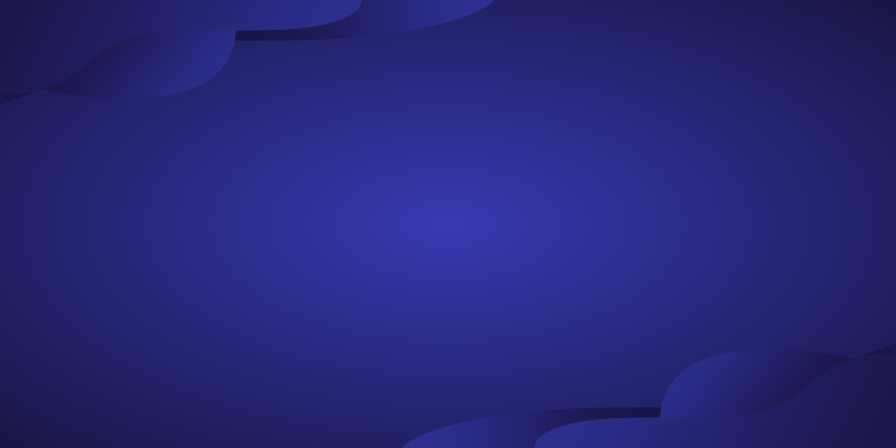
Give the GLSL for this background, as a WebGL 2 fragment shader.

```glsl
#version 300 es
precision highp float;

uniform vec2 u_resolution;
out vec4 fragColor;

// Colours
const vec3 GLOW_CENTER = vec3(0.217, 0.227, 0.695);
const vec3 GLOW_CORNER = vec3(0.095, 0.086, 0.270);
const vec3 SHAPE_DARK = vec3(0.105, 0.088, 0.290);
const vec3 SHAPE_BRIGHT = vec3(0.175, 0.182, 0.560);

// Corner shapes, in canvas heights from the corner
const float NOTCH_X = 0.526;
const float NOTCH_Y = 0.068;
const float PANEL_END = 0.807;
const float PANEL_MID_Y = 0.141;
const float PANEL_BEND_X = 0.195;
const float PANEL_BEND_WIDTH = 0.091;
const float BAND_START = 0.521;
const float BAND_END = 1.102;
const float BAND_DEPTH = 0.091;
const float LEAF_BELLY_X = 0.260;
const float LEAF_DEPTH = 0.151;
const float LEAF_TAIL_CURVE = 0.728;
const float SLIVER_DEPTH = 0.234;
const float SLIVER_SLOPE = 0.36;

// Flat at 1 before start, then falls in a rounded shoulder to 0 at end
float shoulder(float x, float start, float end, float roundness) {
    float t = clamp((x - start) / (end - start), 0.0, 1.0);
    return pow(1.0 - t * t * t, roundness);
}

// Antialiased coverage of the area where d is negative
float coverage(float d) {
    return clamp(0.5 - d / max(fwidth(d), 1e-5), 0.0, 1.0);
}

vec3 shade(float t) {
    return mix(SHAPE_DARK, SHAPE_BRIGHT, smoothstep(-0.1, 1.1, t));
}

float panelEdge(float x) {
    float wave = tanh((x - PANEL_BEND_X) / PANEL_BEND_WIDTH);
    float y = PANEL_MID_Y - (PANEL_MID_Y - NOTCH_Y) * wave;
    return y * shoulder(x, NOTCH_X, PANEL_END, 0.5);
}

float bandEdge(float x) {
    return BAND_DEPTH * shoulder(x, BAND_START, BAND_END, 0.75);
}

float leafEdge(float x) {
    float tail = max(LEAF_BELLY_X - x, 0.0);
    float belly = LEAF_DEPTH * shoulder(x, LEAF_BELLY_X, NOTCH_X, 0.5);
    return belly + NOTCH_Y * step(x, NOTCH_X) - LEAF_TAIL_CURVE * tail * tail;
}

void main() {
    vec2 uv = gl_FragCoord.xy / u_resolution;
    float aspect = u_resolution.x / u_resolution.y;

    // Elliptical glow
    float radius = length(uv - 0.5) / length(vec2(0.5));
    vec3 color = mix(GLOW_CENTER, GLOW_CORNER, radius);

    // Half-turn symmetry: both corners share one frame, y pointing inward
    vec2 q = uv.y > 0.5 ? vec2(uv.x, 1.0 - uv.y) : vec2(1.0 - uv.x, uv.y);
    q.x *= aspect;

    // Layers from back to front
    float bandTone = (q.x - 0.62) / 0.40;
    color = mix(color, shade(bandTone), coverage(q.y - bandEdge(q.x)));

    float sliver = q.y - SLIVER_DEPTH + SLIVER_SLOPE * q.x;
    color = mix(color, SHAPE_DARK, coverage(sliver));

    float leafTone = dot(q - vec2(0.17, 0.105), vec2(1.0, 0.8)) / 0.38;
    color = mix(color, shade(leafTone), coverage(q.y - leafEdge(q.x)));

    float panelTone = dot(q, vec2(1.0, 0.5)) / 0.80;
    color = mix(color, shade(panelTone), coverage(q.y - panelEdge(q.x)));

    fragColor = vec4(color, 1.0);
}
```
